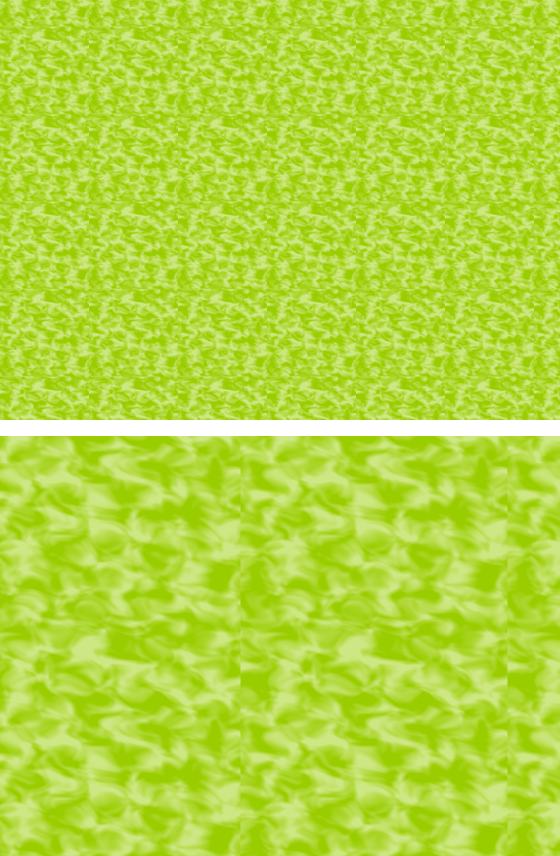
Top: the whole. Bottom: its middle third, enlarged.
A WebGL 2 fragment shader for this texture:

```glsl
#version 300 es
precision highp float;
// Mottled lime-green paper: one rectangular tile repeated from the top left.
// Each tile is warped, flattened gradient noise mapped to a green ramp; it
// wraps vertically but not sideways, leaving faint upright seams.

#define REPEATS vec2(6.295, 4.8)    // tiles across and down
#define BASE_CELLS vec2(4.0, 6.0)   // cells of the coarsest octave in a tile
#define SLANT 0.14                  // downward tilt of the flakes
#define WARP vec2(0.035, 0.022)     // bending of the flakes, in tiles
#define MEAN_TONE 0.45
#define CONTRAST 0.35
#define DEEP_LIME vec3(0.605, 0.803, 0.0)
#define PALE_LIME vec3(0.807, 0.905, 0.52)

uniform vec2 u_resolution;
out vec4 fragColor;

const float TAU = 6.2831853;

float hash(vec2 cell) {
    vec3 p = fract(vec3(cell.xyx) * vec3(0.1031, 0.1030, 0.0973));
    p += dot(p, p.yzx + 33.33);
    return fract((p.x + p.y) * p.z);
}

// Dot product of a lattice gradient with the offset; rows repeat every "rows".
float cornerValue(vec2 cell, vec2 offset, float rows, float seed) {
    cell.y = mod(cell.y, rows);
    float angle = TAU * hash(cell + seed);
    return dot(vec2(cos(angle), sin(angle)), offset);
}

float gradientNoise(vec2 p, float rows, float seed) {
    vec2 cell = floor(p);
    vec2 f = p - cell;
    vec2 blend = f * f * f * (f * (f * 6.0 - 15.0) + 10.0);
    vec2 e = vec2(1.0, 0.0);
    float low = mix(cornerValue(cell, f, rows, seed),
                    cornerValue(cell + e.xy, f - e.xy, rows, seed), blend.x);
    float high = mix(cornerValue(cell + e.yx, f - e.yx, rows, seed),
                     cornerValue(cell + e.xx, f - e.xx, rows, seed), blend.x);
    return mix(low, high, blend.y);
}

// Flaky mottle inside one tile, roughly of unit deviation.
float mottle(vec2 tile) {
    vec2 p = tile + vec2(0.0, SLANT * tile.x);
    vec2 warpCells = BASE_CELLS * 2.0;
    vec2 bend = vec2(gradientNoise(p * warpCells, warpCells.y, 71.0),
                     gradientNoise(p * warpCells, warpCells.y, 113.0));
    p += WARP * bend * 2.0;

    vec4 weights = vec4(0.4, 1.0, 0.85, 0.3);
    vec2 cells = BASE_CELLS;
    float sum = 0.0;
    for (int octave = 0; octave < 4; octave++) {
        sum += weights[octave] * gradientNoise(p * cells, cells.y, 17.0 * float(octave + 1));
        cells *= 2.0;
    }
    return sum / (0.216 * length(weights));
}

vec3 paperColor(vec2 uv) {
    vec2 tile = fract(vec2(uv.x, uv.y - 1.0) * REPEATS);
    float tone = MEAN_TONE + CONTRAST * mottle(tile);
    return mix(DEEP_LIME, PALE_LIME, clamp(tone, 0.0, 1.0));
}

void main() {
    // Four samples per pixel soften flakes and seams.
    vec3 color = vec3(0.0);
    for (int i = 0; i < 4; i++) {
        vec2 jitter = vec2(i % 2, i / 2) * 0.5 - 0.25;
        color += paperColor((gl_FragCoord.xy + jitter) / u_resolution);
    }
    fragColor = vec4(color * 0.25, 1.0);
}
```
